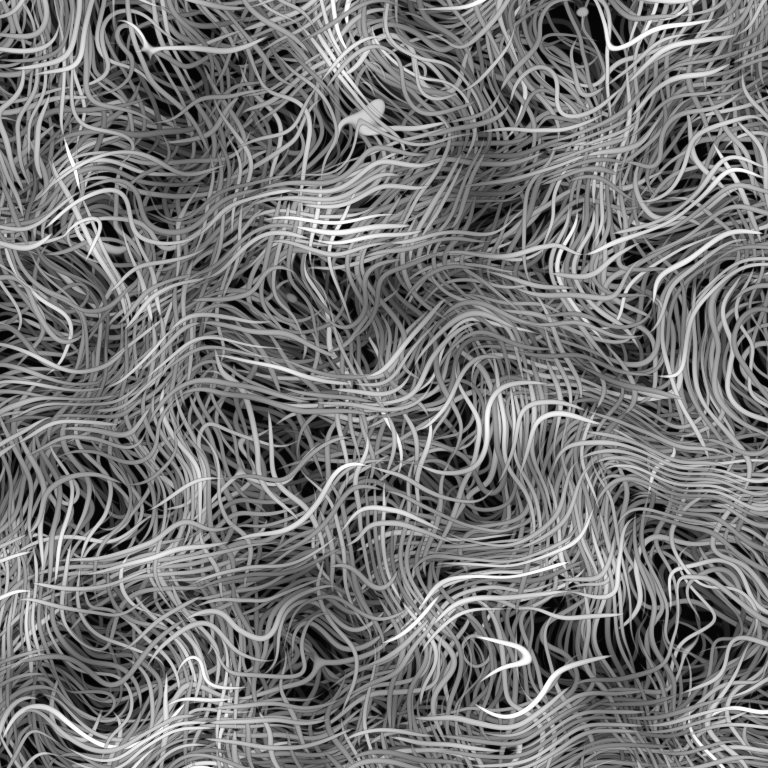
A three.js fragment shader for this texture:

```glsl
varying vec2 vUv;

vec2 hash2(vec2 p) {
  vec3 q = fract(p.xyx * vec3(0.1031, 0.1030, 0.0973));
  q += dot(q, q.yzx + 33.33);
  return fract((q.xx + q.yz) * q.zy);
}

vec2 cornerSlope(vec2 cell) {
  return hash2(cell) * 2.0 - 1.0;
}

// Gradient noise: value in x, derivatives in yz
vec3 noiseWithSlope(vec2 p) {
  vec2 i = floor(p);
  vec2 f = fract(p);
  vec2 u = f * f * f * (f * (f * 6.0 - 15.0) + 10.0);
  vec2 du = 30.0 * f * f * (f * (f - 2.0) + 1.0);
  vec2 ga = cornerSlope(i);
  vec2 gb = cornerSlope(i + vec2(1.0, 0.0));
  vec2 gc = cornerSlope(i + vec2(0.0, 1.0));
  vec2 gd = cornerSlope(i + 1.0);
  float a = dot(ga, f);
  float b = dot(gb, f - vec2(1.0, 0.0));
  float c = dot(gc, f - vec2(0.0, 1.0));
  float d = dot(gd, f - 1.0);
  float twist = a - b - c + d;
  float value = a + u.x * (b - a) + u.y * (c - a) + u.x * u.y * twist;
  vec2 slope = ga + u.x * (gb - ga) + u.y * (gc - ga) + u.x * u.y * (ga - gb - gc + gd)
             + du * (u.yx * twist + vec2(b, c) - a);
  return vec3(value, slope);
}

// One sheet of tapered strands: shade in x, coverage in y
vec2 strandLayer(vec2 p, vec2 bent, vec2 slopeX, vec2 slopeY, float layer) {
  vec2 seed = hash2(vec2(layer * 7.0 + 3.0, 41.0));
  float angle = mod(layer, 2.0) * 1.57 + (seed.x - 0.5) * 1.3 + 0.6;
  vec2 across = vec2(cos(angle), sin(angle));
  vec2 along = vec2(-across.y, across.x);

  // Own wiggle on top of the shared flow
  vec3 wiggle = noiseWithSlope(p * 10.0 + seed * 60.0 + layer * 13.0);
  float v = dot(across, bent) + 0.05 * wiggle.x;
  vec2 slope = across.x * slopeX + across.y * slopeY + 0.5 * wiggle.yz;
  float stretch = max(length(slope), 0.25);

  // Rows, each cut into segments with its own length and offset
  float spacing = 0.016;
  float row = floor(v / spacing);
  vec2 rowRandom = hash2(vec2(row + 150.0, layer * 19.0 + 7.0));
  float run = dot(along, bent) / mix(0.12, 0.21, rowRandom.y) + rowRandom.x * 9.0;
  vec2 id = vec2(row + 200.0 + layer * 37.0, floor(run) + 50.0 + layer * 11.0);
  vec2 look = hash2(id);
  vec2 body = hash2(id + 311.0);

  // Distance to the strand centre and tapered half width
  float t = fract(run);
  float taper = sqrt(4.0 * t * (1.0 - t));
  float center = 0.5 + (rowRandom.y - 0.5) * 0.3;
  float dist = abs(fract(v / spacing) - center) * spacing / stretch;
  float halfWidth = min(mix(0.0026, 0.0042, body.x) * taper, 0.32 * spacing / stretch);
  float cover = 1.0 - smoothstep(halfWidth - 0.0013, halfWidth + 0.0013, dist);
  cover *= smoothstep(0.0, 0.0025, halfWidth) * step(0.45, look.x);

  // Rounded shading, brighter towards the front
  float r = min(dist / max(halfWidth, 0.0005), 1.0);
  float shade = mix(0.03, 0.67, layer / 13.0) + (look.y - 0.5) * 0.26;
  shade += 0.24 * pow(body.y, 9.0);
  shade *= 0.55 + 0.45 * sqrt(1.0 - r * r);
  return vec2(max(shade, 0.03), cover);
}

void main() {
  vec2 p = vUv;

  // Flow shared by all sheets, with its Jacobian
  vec3 bendX = noiseWithSlope(p * 5.5 + 17.0);
  vec3 bendY = noiseWithSlope(p * 5.5 + 83.0);
  vec2 bent = p + 0.15 * vec2(bendX.x, bendY.x);
  vec2 slopeX = vec2(1.0, 0.0) + 0.825 * bendX.yz;
  vec2 slopeY = vec2(0.0, 1.0) + 0.825 * bendY.yz;

  // Sheets stacked from back to front
  float tone = 0.02;
  for (int i = 0; i < 14; i++) {
    vec2 strand = strandLayer(p, bent, slopeX, slopeY, float(i));
    tone = mix(tone, strand.x, strand.y);
  }

  // Light and dark patches
  float patches = noiseWithSlope(p * 6.0 + 29.0).x + 0.6 * noiseWithSlope(p * 12.0 + 57.0).x;
  tone *= clamp(1.04 + 0.55 * patches, 0.45, 1.35);
  gl_FragColor = vec4(vec3(clamp(tone, 0.0, 1.0)), 1.0);
}
```
